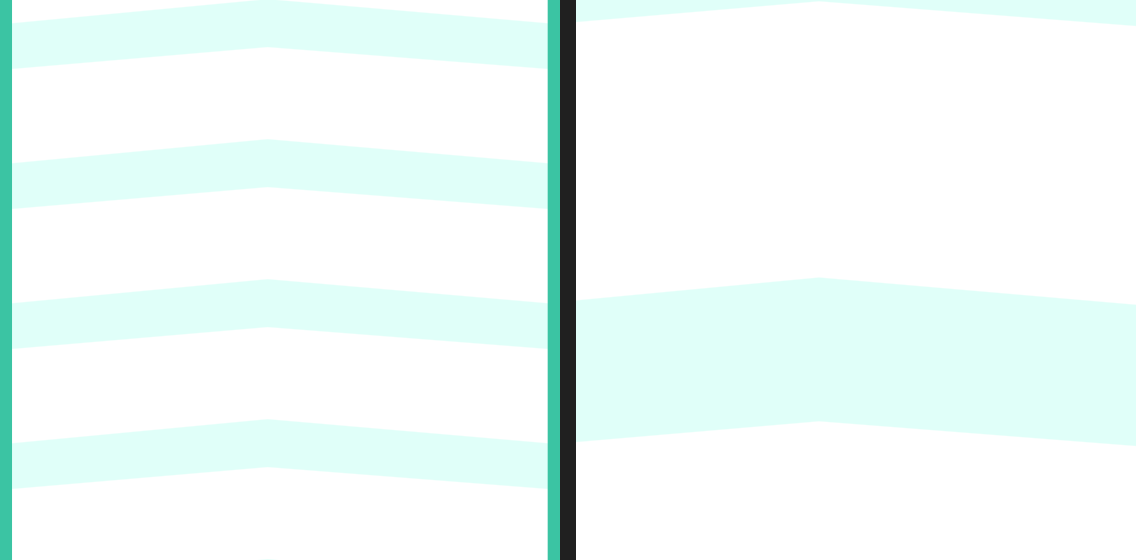
Left: the whole. Right: its middle third, enlarged.
Reproduce this pattern procedurally as a Shadertoy shader.

```glsl
// Four pale mint chevron bands stacked on white between two green side bars.
// Each band is a vertical repeat bent along a roof line whose ridge sits
// slightly left of centre; bands thin a little towards the bars.

// Antialiased fill: 1 inside (negative distance), 0 outside
float fill(float dist, float pixel) {
    return clamp(0.5 - dist / pixel, 0.0, 1.0);
}

// 0 on the ridge, 1 at the inner edge of either bar
float roofDrop(float x) {
    float fromRidge = x - 0.478;
    return abs(fromRidge) / (fromRidge < 0.0 ? 0.456 : 0.5);
}

// Vertical distance to the nearest of the repeated bands
float bandDistance(vec2 uv) {
    float drop = roofDrop(uv.x);
    float fromCentre = 1.0 - uv.y - (0.0413 + 0.041 * drop);
    float nearest = abs(fract(fromCentre * 4.0 + 0.5) - 0.5) / 4.0;
    return nearest - (0.0428 - 0.002 * drop);
}

// Distance to the bars at the left and right edges
float barDistance(float x) {
    return min(x - 0.0215, 0.978 - x);
}

void mainImage(out vec4 fragColor, in vec2 fragCoord) {
    vec2 uv = fragCoord / iResolution.xy;
    vec2 pixel = 1.0 / iResolution.xy;

    vec3 color = vec3(1.0);
    color = mix(color, vec3(0.88, 1.0, 0.975), fill(bandDistance(uv), 1.3 * pixel.y));
    color = mix(color, vec3(0.23, 0.77, 0.64), fill(barDistance(uv.x), pixel.x));

    fragColor = vec4(color, 1.0);
}
```
